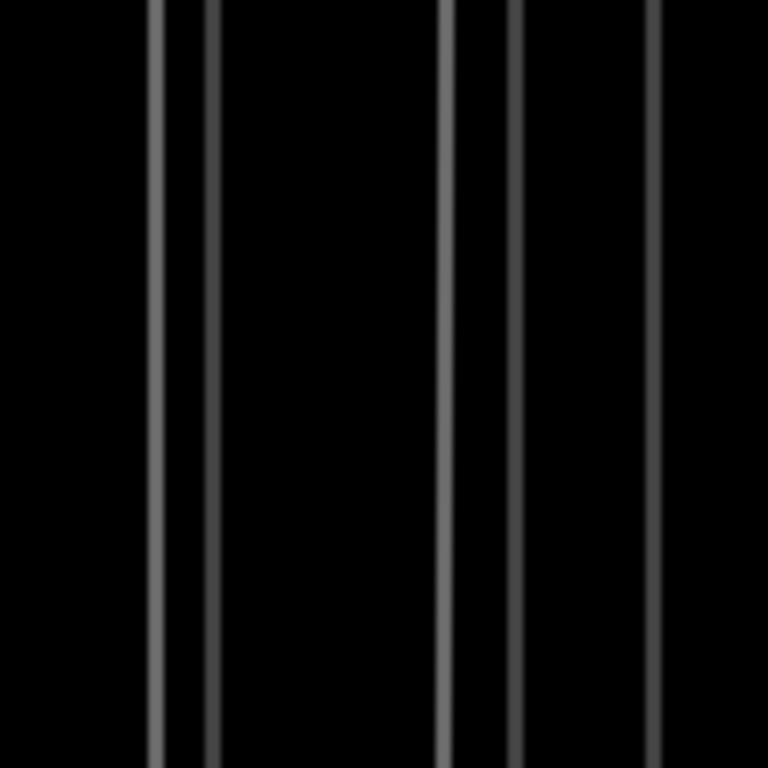
A WebGL 2 fragment shader for this background:

```glsl
#version 300 es
precision highp float;

// Soft grey vertical bars on black, one of them leaning very slightly.
// Each bar is a smooth falloff of the horizontal distance to its axis;
// a loop keeps the brightest bar at every point.

uniform vec2 u_resolution;
out vec4 fragColor;

const int BAR_COUNT = 5;
const float CORE_HALF_WIDTH = 0.0040;
const float EDGE_HALF_WIDTH = 0.0165;
const float BRIGHT = 0.43;
const float DIM = 0.275;

// Each bar: x at mid height, lean (x shift over the full height), grey level
const vec3 BARS[BAR_COUNT] = vec3[BAR_COUNT](
    vec3(0.2031, 0.0, BRIGHT),
    vec3(0.2773, 0.0, DIM),
    vec3(0.5794, 0.0036, BRIGHT),
    vec3(0.6712, 0.0, DIM),
    vec3(0.8509, 0.0, DIM)
);

// Grey level of one bar at a point of the unit canvas
float barLight(vec2 uv, vec3 bar) {
    float axis = bar.x + bar.y * (uv.y - 0.5);
    float dist = abs(uv.x - axis);
    return bar.z * (1.0 - smoothstep(CORE_HALF_WIDTH, EDGE_HALF_WIDTH, dist));
}

void main() {
    vec2 uv = gl_FragCoord.xy / u_resolution;

    float light = 0.0;
    for (int i = 0; i < BAR_COUNT; i++) {
        light = max(light, barLight(uv, BARS[i]));
    }

    fragColor = vec4(vec3(light), 1.0);
}
```
